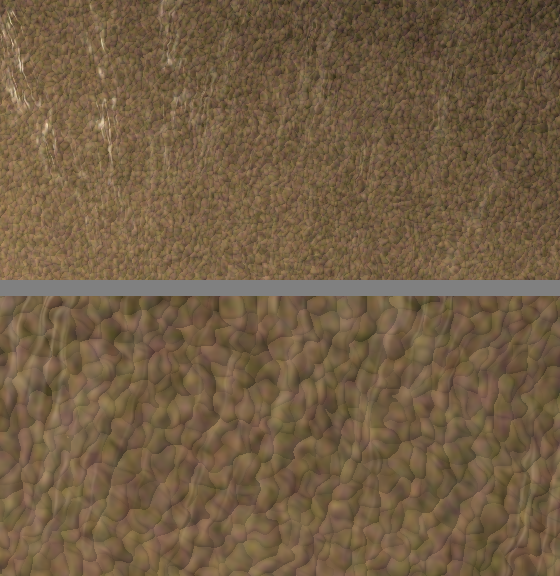
Top, the full canvas; bottom, a detail of the centre.
Write a WebGL 1 fragment shader that draws this texture.

```glsl
precision highp float;
// Worn brown leather: a fine pebbled grain from cellular noise, lit from the
// upper left, with slanted folds whose stretched, ridged noise catches the
// light as thin pale wrinkles, and a fine red and green mottling on top.
uniform vec2 u_resolution;

float hash(vec2 p) {
  vec3 q = fract(p.xyx * vec3(0.1031, 0.1030, 0.0973));
  q += dot(q, q.yzx + 33.33);
  return fract((q.x + q.y) * q.z);
}

float noise(vec2 p) {
  vec2 cell = floor(p), f = fract(p);
  f = f * f * (3.0 - 2.0 * f);
  return mix(mix(hash(cell), hash(cell + vec2(1, 0)), f.x),
             mix(hash(cell + vec2(0, 1)), hash(cell + vec2(1, 1)), f.x), f.y);
}

float fbm(vec2 p) {
  return 0.55 * noise(p) + 0.3 * noise(p * 2.1 + 7.0) + 0.15 * noise(p * 4.3 + 19.0);
}

// Thin lines along the middle level of a noise field
float ridge(vec2 p, float width) {
  return 1.0 - smoothstep(0.0, width, abs(noise(p) - 0.5));
}

// x: distance to the groove between pebbles, yz: offset from pebble centre
vec3 pebbles(vec2 p) {
  vec2 cell = floor(p), nearest = vec2(0.0);
  float d1 = 8.0, d2 = 8.0;
  for (int j = -1; j <= 1; j++) {
    for (int i = -1; i <= 1; i++) {
      vec2 c = cell + vec2(i, j);
      vec2 r = p - c - vec2(hash(c), hash(c + 57.0));
      float d = length(r);
      if (d < d1) { d2 = d1; d1 = d; nearest = r; }
      else d2 = min(d2, d);
    }
  }
  return vec3(d2 - d1, nearest);
}

// Soft bands where the hide is folded, strongest at the left
float folds(vec2 p) {
  float sum = 0.0;
  for (int i = 0; i < 10; i++) {
    float k = float(i);
    float h = hash(vec2(k, 3.0)), v = hash(vec2(k, 11.0));
    float slant = mix(-0.35, 0.25, smoothstep(0.0, 3.0, k));
    float x = 0.15 + 0.19 * k + 0.08 * h + slant * (p.y - 0.5)
            + 0.03 * sin(p.y * 6.0 + k * 2.3);
    float across = (p.x - x) / (0.035 + 0.035 * v);
    float along = (p.y - mix(0.15, 0.85, v)) / (0.25 + 0.2 * h);
    if (i < 2) along = (p.y - 0.75) / 0.45;
    sum += mix(1.0, 0.5, smoothstep(0.0, 5.0, k)) * exp(-across * across - along * along);
  }
  return min(sum, 1.2);
}

void main() {
  vec2 p = gl_FragCoord.xy / u_resolution.y;
  vec2 warp = vec2(fbm(p * 9.0), fbm(p * 9.0 + 40.0)) - 0.5;
  vec2 q = p + 0.035 * warp;

  // Broad light: warm lower left, dim upper right
  float light = 1.0 + 0.15 * (0.9 - p.x) + 0.25 * (0.5 - p.y);
  light += 0.2 * (fbm(p * 3.0 + 5.0) - 0.5);

  // Rough pebbled grain: ragged soft grooves and a lit side
  vec2 ragged = vec2(noise(p * 62.0 + 21.0), noise(p * 62.0 + 90.0)) - 0.5;
  vec3 grain = pebbles((q + 0.014 * ragged) * vec2(60.0, 46.0));
  float relief = 0.11 * (smoothstep(0.0, 0.6, grain.x) - 0.5);
  relief += 0.22 * dot(grain.yz, vec2(-0.75, 0.6));
  relief += 0.3 * (noise(q * vec2(92.0, 66.0)) - 0.5);
  relief += 0.14 * (noise(p * 120.0 + 33.0) - 0.5);

  // Faint dark creases, lying flatter near the bottom
  vec2 creaseAxis = mix(vec2(9.0, 24.0), vec2(20.0, 11.0), smoothstep(0.1, 0.5, p.y));
  float crease = ridge(q * creaseAxis + 31.0, 0.07) * noise(p * 8.0 + 3.0);
  light += relief - 0.12 * crease;

  // Pale upright wrinkles following the slant of the folds
  float fold = folds(p);
  float lean = mix(0.3, -0.22, smoothstep(0.1, 0.8, p.x));
  vec2 s = vec2(q.x + lean * (p.y - 0.5), p.y) + vec2(0.006 * ragged.x, 0.0);
  float wrinkle = max(ridge(s * vec2(40.0, 4.5), 0.14),
                      0.85 * ridge(s * vec2(62.0, 7.0) + 80.0, 0.16));
  wrinkle *= 0.3 + 0.7 * smoothstep(0.2, 0.65, noise(s * vec2(30.0, 14.0) + 12.0));
  float gleam = wrinkle * (0.14 + 0.8 * fold);
  float glint = wrinkle * fold * smoothstep(0.45, 0.85, noise(p * vec2(90.0, 40.0)));
  glint *= smoothstep(1.0, 0.1, p.x);

  // Red and green mottling
  float mottle = noise(p * 105.0 + 9.0) + 0.7 * noise(p * 55.0 + 60.0) - 0.85;
  float blueMottle = noise(p * 90.0 + 150.0) - 0.5;

  vec3 color = vec3(0.449, 0.361, 0.253) * light;
  color += vec3(0.03, -0.024, 0.03) * mottle;
  color.b += 0.06 * blueMottle;
  color += vec3(0.17, 0.17, 0.16) * gleam + vec3(0.38, 0.4, 0.4) * glint;
  gl_FragColor = vec4(clamp(color, 0.0, 1.0), 1.0);
}
```
